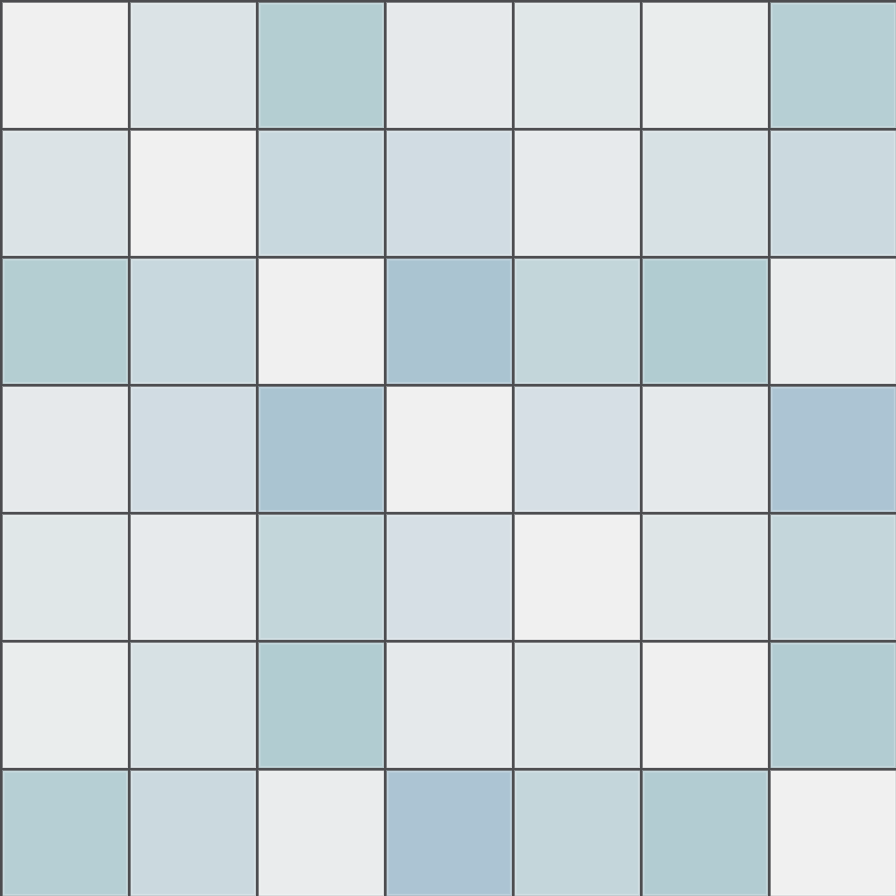
Reproduce this pattern procedurally as a WebGL 2 fragment shader.

```glsl
#version 300 es
precision highp float;

uniform vec2 u_resolution;
out vec4 fragColor;

const int CELLS = 7;
const float LINE_WIDTH = 0.0031;
const float LINE_OFFSET = 0.0014;
const float HALO_REACH = 0.0045;

const vec3 PAPER = vec3(0.941, 0.941, 0.941);
const vec3 LINE_COLOUR = vec3(0.30, 0.30, 0.31);
const vec3 TEAL_DROP = vec3(1.0, 0.56, 0.50);
const vec3 BLUE_DROP = vec3(1.0, 0.64, 0.43);

// One entry per row and column: position in shade space (xy), blueness (z)
const vec3 TRAITS[CELLS] = vec3[CELLS](
    vec3(0.0, 0.0, 0.0),
    vec3(21.0, -3.0, 0.4),
    vec3(60.0, 3.0, 0.1),
    vec3(-10.0, -3.0, 0.8),
    vec3(15.0, 4.0, 0.2),
    vec3(-3.0, 5.0, 0.1),
    vec3(58.0, -3.0, 0.2)
);

// Symmetric shading: the further apart two traits are, the deeper the tint
vec3 cellColour(vec3 rowTrait, vec3 columnTrait) {
    float depth = distance(rowTrait.xy, columnTrait.xy) / 255.0;
    float blueness = clamp(rowTrait.z + columnTrait.z, 0.0, 1.0);
    return PAPER - depth * mix(TEAL_DROP, BLUE_DROP, blueness);
}

// Distance to the nearest grid line, in canvas units
float gridDistance(vec2 gridPos, float cellCount) {
    vec2 toLine = abs(fract(gridPos + 0.5) - 0.5) / cellCount;
    return min(toLine.x, toLine.y);
}

// Smooth coverage of a stroke at a given distance from its centre
float strokeCoverage(float dist, float width, float pixel) {
    return clamp((0.5 * width - dist) / pixel + 0.5, 0.0, 1.0);
}

void main() {
    vec2 uv = gl_FragCoord.xy / u_resolution;
    float pixel = 1.0 / min(u_resolution.x, u_resolution.y);

    // Cells are counted from the top left corner
    vec2 gridPos = (vec2(uv.x, 1.0 - uv.y) - LINE_OFFSET) * float(CELLS);
    ivec2 cell = clamp(ivec2(floor(gridPos)), ivec2(0), ivec2(CELLS - 1));
    vec3 colour = cellColour(TRAITS[cell.y], TRAITS[cell.x]);

    // Faint pale rim beside each line, then the line itself
    float dist = gridDistance(gridPos, float(CELLS));
    float halo = 1.0 - smoothstep(0.6 * HALO_REACH, HALO_REACH, dist);
    colour = mix(colour, vec3(1.0), 0.25 * halo);
    colour = mix(colour, LINE_COLOUR, strokeCoverage(dist, LINE_WIDTH, pixel));

    fragColor = vec4(colour, 1.0);
}
```
